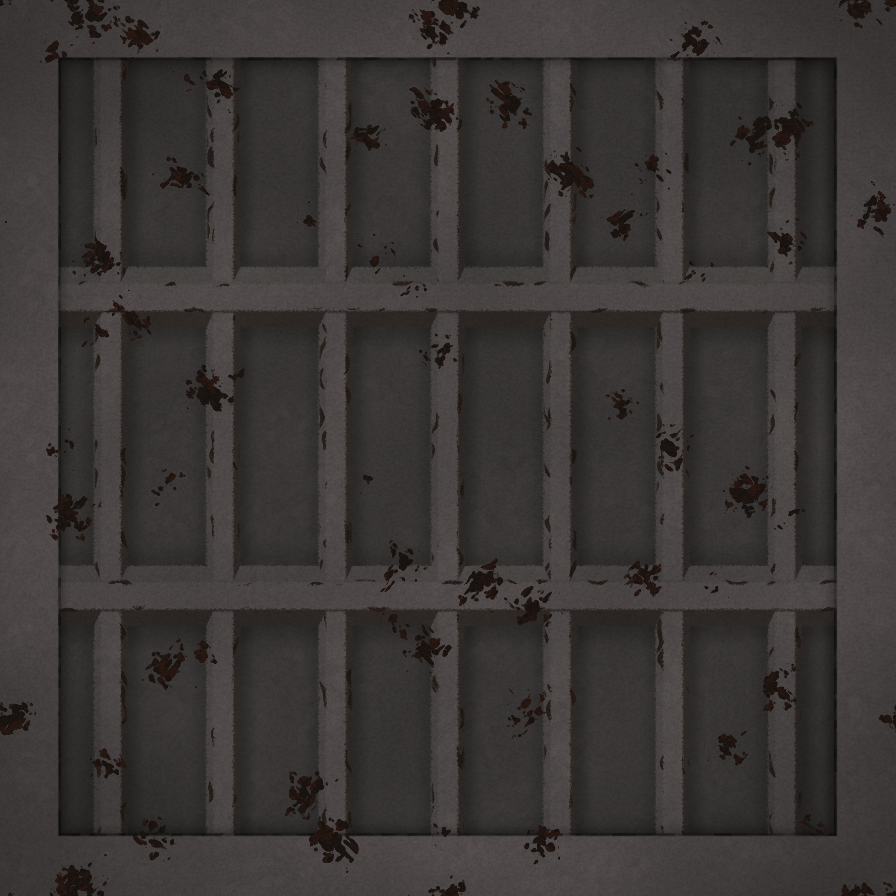
A Shadertoy shader for this texture:

```glsl
const vec2  OPENING_CENTER = vec2(0.4995, 0.5015);
const float OPENING_HALF = 0.434;
const float BAR_PITCH  = 0.1254;   // seven bars fit the opening
const float BAR_FACE   = 0.0112;   // half widths
const float BAR_OUTER  = 0.0190;
const float RAIL_PITCH = 0.3333;   // two rails fit the opening
const float RAIL_FACE  = 0.0150;
const float RAIL_OUTER = 0.0340;
const float BAR_HEIGHT = 0.88;     // relative to the rails
const float EDGE_SOFT  = 0.0016;
const float RUST_CELLS = 14.0;
const float RUST_SHARE = 0.30;
const float GRAIN      = 0.11;
const vec3 FACE  = vec3(0.312, 0.292, 0.288);
const vec3 LIT   = vec3(0.268, 0.256, 0.250);
const vec3 SHADE = vec3(0.172, 0.153, 0.140);
const vec3 PANEL = vec3(0.217, 0.207, 0.202);
const vec3 RUST_DARK  = vec3(0.095, 0.072, 0.060);
const vec3 RUST_BROWN = vec3(0.150, 0.085, 0.064);

vec2 hash2(vec2 p) {
    return fract(sin(vec2(dot(p, vec2(127.1, 311.7)), dot(p, vec2(269.5, 183.3)))) * 43758.5);
}

// Tiling cellular noise: x = distance to the nearest point, y = its random value
vec2 cellular(vec2 uv, vec2 cells) {
    vec2 p = uv * cells, id = floor(p), best = vec2(9.0, 0.0);
    for (int j = -1; j <= 1; j++)
    for (int i = -1; i <= 1; i++) {
        vec2 cell = id + vec2(i, j);
        vec2 seed = mod(cell, cells);
        float d = length(cell + hash2(seed) - p);
        if (d < best.x) best = vec2(d, hash2(seed + 71.0).x);
    }
    return best;
}

// Signed offset to the nearest line of a repeated set
float repeatOffset(float x, float center, float pitch) {
    return mod(x - center + 0.5 * pitch, pitch) - 0.5 * pitch;
}

vec2 sineWarp(vec2 p) {
    return sin(p.yx * 75.4 + 1.7) * 0.004 + sin(p.yx * 207.3 + 4.0 * p.xy) * 0.002;
}

void mainImage(out vec4 fragColor, in vec2 fragCoord) {
    vec2 uv = fragCoord / iResolution.xy;
    float soft = max(EDGE_SOFT, 0.8 / iResolution.y);

    // Shared noise layers
    vec2 warped = uv + sineWarp(uv);
    vec2 fine = cellular(uv, vec2(390.0));
    vec2 flake = cellular(warped, vec2(72.0));
    vec2 crumb = cellular(warped, vec2(150.0));
    vec2 stain = cellular(warped, vec2(9.0));
    float rough = (fine.x - 0.45) * 0.0026;

    // Profile of bars, rails and frame
    float barX = repeatOffset(uv.x, 0.5, BAR_PITCH);
    float railY = repeatOffset(uv.y, 0.335, RAIL_PITCH);
    float barD = abs(barX) + rough;
    float railD = abs(railY) + rough;
    vec2 inset = OPENING_HALF - abs(uv - OPENING_CENTER);
    float inside = min(inset.x, inset.y);
    float barH = clamp((BAR_OUTER - barD) / (BAR_OUTER - BAR_FACE), 0.0, 1.0) * BAR_HEIGHT;
    float railH = clamp((RAIL_OUTER - railD) / (RAIL_OUTER - RAIL_FACE), 0.0, 1.0);

    // Recessed panels, darkest below the rails and right of the bars
    float gapX = min(barD - BAR_OUTER, inset.x);
    float gapY = min(railD - RAIL_OUTER, inset.y);
    float shadowX = barX > 0.0 ? 0.24 : 0.15;
    float shadowY = railY < 0.0 ? 0.20 : 0.14;
    vec3 color = PANEL * (1.0 - shadowX * smoothstep(0.022, -0.002, gapX));
    color *= 1.0 - shadowY * smoothstep(0.030, -0.002, gapY);

    // Bars and rails, lit from the upper left
    float barFace = smoothstep(soft, -soft, barD - BAR_FACE);
    float railFace = smoothstep(soft, -soft, railD - RAIL_FACE);
    vec3 barColor = mix(mix(LIT, SHADE, smoothstep(-soft, soft, barX)), FACE * 0.96, barFace);
    vec3 railColor = mix(mix(SHADE, LIT, smoothstep(-soft, soft, railY)), FACE * 0.96, railFace);
    color = mix(color, barColor, smoothstep(soft, -soft, barD - BAR_OUTER));
    float railOver = smoothstep(-0.08, 0.08, railH - barH);
    railOver *= smoothstep(soft, -soft, railD - RAIL_OUTER);
    color = mix(color, railColor, railOver);
    color *= mix(0.80, 1.0, smoothstep(0.0, 0.014, inside));

    // Flat frame with a thin broken seam around the opening
    float frame = smoothstep(soft, -soft, inside);
    color = mix(color, FACE, frame);
    float seam = smoothstep(0.0026, 0.0008, abs(inside - 0.001));
    color *= 1.0 - seam * (0.15 + 0.4 * flake.y);

    // Worn metal: broad clouds, pale stains, grain and darker outer corners
    float clouds = sin(uv.x * 12.57 + 2.0 * sin(uv.y * 6.283)) * sin(uv.y * 18.85 + 1.3);
    float mottle = 0.035 * clouds + 0.08 * (0.5 - stain.x);
    mottle += 0.09 * (flake.y - 0.45) * smoothstep(0.7, 0.2, stain.x) * smoothstep(0.7, 0.3, flake.x);
    float grain = GRAIN * (0.45 - fine.x) + 0.07 * (fine.y - 0.5) + 0.05 * (0.45 - crumb.x);
    color *= 1.0 + mottle + grain;
    color *= 1.0 - 0.32 * smoothstep(0.38, 0.72, length(uv - 0.5));

    // Sparse rust clusters broken into flakes
    vec2 cluster = cellular(warped, vec2(RUST_CELLS));
    float strength = (cluster.y - 1.0 + RUST_SHARE) / RUST_SHARE;
    float ragged = 0.45 * (0.45 - flake.x) + 0.30 * (0.45 - crumb.x) + 0.18 * (flake.y - 0.5);
    float rust = 0.02 + 0.27 * strength - cluster.x + ragged;
    rust = smoothstep(0.0, 0.08, rust) * step(0.0, strength);

    // Narrow chips along the edges of bars and rails
    vec2 tall = cellular(warped, vec2(130.0, 30.0));
    vec2 wide = cellular(warped, vec2(30.0, 130.0));
    float barEdge = smoothstep(0.005, 0.002, abs(barD - BAR_FACE - 0.003)) * (1.0 - railOver);
    float railEdge = smoothstep(0.004, 0.001, abs(railD - RAIL_FACE)) * railOver;
    float chips = barEdge * smoothstep(0.42, 0.30, tall.x) * step(0.70, tall.y);
    chips = max(chips, railEdge * smoothstep(0.42, 0.30, wide.x) * step(0.75, wide.y));
    chips *= 1.0 - frame;

    float brown = smoothstep(0.45, 1.0, 0.6 * crumb.y + 0.5 * flake.y);
    vec3 rustColor = mix(RUST_DARK, RUST_BROWN, brown) * (1.0 + 0.4 * (0.45 - fine.x));
    color = mix(color, rustColor, max(rust, 0.8 * chips));
    fragColor = vec4(color, 1.0);
}
```
